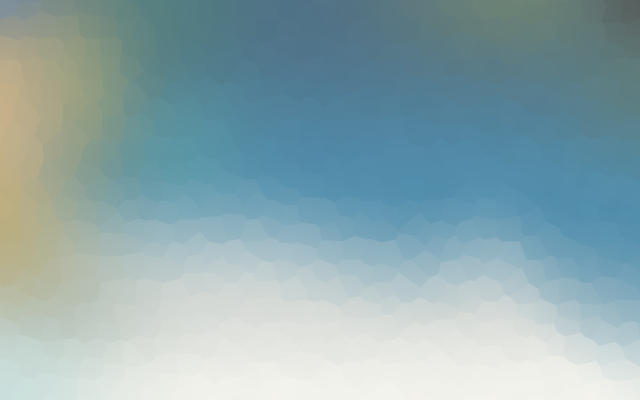
Reproduce this background procedurally as a WebGL 1 fragment shader.

```glsl
precision highp float;
// A hazy blue sky over pale mist, with a warm glow at the left and olive
// haze at the top right. Soft colour fields are sampled partly at the sites
// of a jittered Voronoi mosaic, which gives faint overlapping facets.
uniform vec2 u_resolution;

vec2 hash2(vec2 p) {
  return fract(sin(vec2(dot(p, vec2(127.1, 311.7)), dot(p, vec2(269.5, 183.3)))) * 43758.55);
}

// Elliptical falloff: 1 at the centre, fading over the given radii
float glow(vec2 p, vec2 centre, vec2 radii) {
  vec2 d = (p - centre) / radii;
  return exp(-dot(d, d));
}

// Height of the middle of the mist bank across the canvas
float mistHeight(float x) {
  float hump = (x - 0.78) / 0.1;
  float swell = (x - 0.4) / 0.14;
  return 0.42 - 0.21 * x * x + 0.07 * exp(-hump * hump) + 0.03 * exp(-swell * swell);
}

vec3 backdrop(vec2 p) {
  // Sky with teal, olive and dark haze
  vec3 color = mix(vec3(0.32, 0.56, 0.68), vec3(0.31, 0.44, 0.53), smoothstep(0.48, 1.0, p.y));
  color = mix(color, vec3(0.36, 0.62, 0.67), 0.7 * glow(p, vec2(0.28, 0.63), vec2(0.1, 0.17)));
  color = mix(color, vec3(0.32, 0.50, 0.50), 0.8 * glow(p, vec2(0.26, 1.0), vec2(0.13, 0.25)));
  color = mix(color, vec3(0.44, 0.52, 0.45), 0.9 * glow(p, vec2(0.81, 1.03), vec2(0.2, 0.2)));
  color = mix(color, vec3(0.39, 0.50, 0.47), 0.75 * glow(p, vec2(1.02, 0.82), vec2(0.14, 0.2)));
  color = mix(color, vec3(0.34, 0.35, 0.34), 0.9 * glow(p, vec2(1.01, 1.02), vec2(0.08, 0.13)));

  // Mist bank, whitest at the foot
  float top = mistHeight(p.x);
  float spread = 0.2 + 0.06 * smoothstep(0.8, 1.0, p.x);
  vec3 mist = mix(vec3(0.95, 0.95, 0.925), vec3(0.84, 0.855, 0.84), smoothstep(0.0, 0.27, p.y));
  color = mix(color, mist, 1.0 - smoothstep(top - spread, top + spread, p.y));
  color = mix(color, vec3(0.66, 0.72, 0.69), 0.75 * glow(p, vec2(0.06, 0.25), vec2(0.16, 0.19)));

  // Olive and tan light along the left side
  color = mix(color, vec3(0.57, 0.62, 0.46), 0.75 * glow(p, vec2(0.12, 0.78), vec2(0.1, 0.25)));
  vec2 d = (p - vec2(-0.01, 0.62)) / vec2(0.13, 0.38);
  vec3 tan_light = mix(vec3(0.73, 0.67, 0.46), vec3(0.79, 0.70, 0.54), smoothstep(0.3, 0.7, p.y));
  color = mix(color, tan_light, 0.97 * exp(-d.x * d.x - d.y * d.y * d.y * d.y));

  // Cool corners
  color = mix(color, vec3(0.49, 0.56, 0.63), 0.8 * glow(p, vec2(0.0, 1.02), vec2(0.07, 0.09)));
  return mix(color, vec3(0.76, 0.86, 0.85), 0.8 * glow(p, vec2(0.0), vec2(0.15, 0.18)));
}

// Nearest jittered site, in cell units
vec2 nearestSite(vec2 p) {
  vec2 cell = floor(p);
  vec2 best = p;
  float bestDistance = 9.0;
  for (int j = -1; j <= 1; j++) {
    for (int i = -1; i <= 1; i++) {
      vec2 id = cell + vec2(float(i), float(j));
      vec2 site = id + 0.1 + 0.8 * hash2(id);
      float d = dot(site - p, site - p);
      if (d < bestDistance) {
        bestDistance = d;
        best = site;
      }
    }
  }
  return best;
}

void main() {
  float cellSize = u_resolution.y / 20.0;
  vec3 color = vec3(0.0);
  // Four samples per pixel smooth the facet edges
  for (int s = 0; s < 4; s++) {
    float k = float(s);
    vec2 offset = vec2(mod(k, 2.0), floor(k / 2.0)) * 0.5 - 0.25;
    vec2 p = (gl_FragCoord.xy + offset) / cellSize;
    vec2 site = nearestSite(p);
    color += backdrop(mix(p, site, 0.5) * cellSize / u_resolution);
    color += 0.008 * (hash2(floor(site) + 7.0).x - 0.5);
  }
  gl_FragColor = vec4(color / 4.0, 1.0);
}
```
